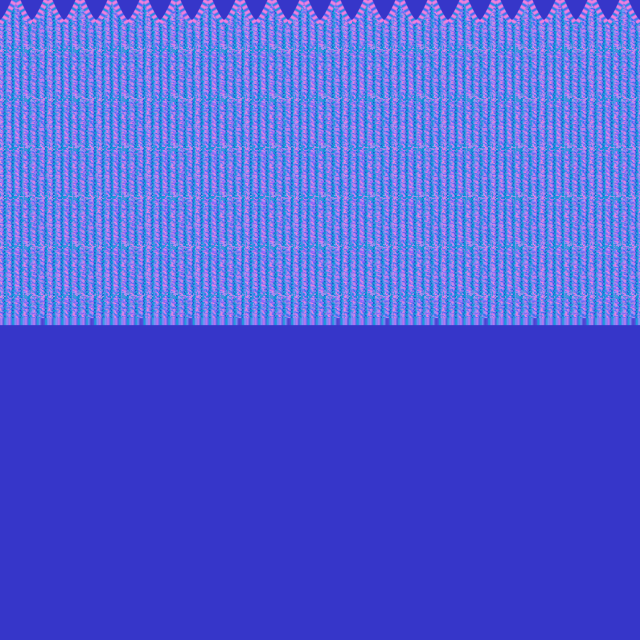
Reproduce this texture map procedurally as a Shadertoy shader.

```glsl
// Ribbed knit normal map with a toothed top hem and a flat blue lower half.

const vec3 FLAT_BLUE = vec3(0.21, 0.21, 0.79);
const vec3 BLUE      = vec3(0.30, 0.44, 0.95);
const vec3 CYAN      = vec3(0.15, 0.59, 0.86);
const vec3 VIOLET    = vec3(0.58, 0.40, 0.98);
const vec3 LAVENDER  = vec3(0.56, 0.62, 0.97);
const vec3 PINK      = vec3(0.88, 0.51, 0.86);
const vec3 KNIT_MEAN = vec3(0.51, 0.49, 0.92);

const float TILES = 13.0;
const float RIBS_PER_TILE = 6.0;
const float ROWS_PER_TILE = 11.0;
const float KNIT_BOTTOM = 0.492;
const float SMEAR_TOP = 0.503;
const float TOOTH_PITCH = 0.05;
const float TOOTH_DEPTH = 0.031;
const float TOOTH_HALF_WIDTH = 0.018;

float hash(vec2 p) {
    return fract(sin(dot(p, vec2(127.1, 311.7))) * 43758.5453);
}

float noise(vec2 p) {
    vec2 i = floor(p), f = fract(p);
    f = f * f * (3.0 - 2.0 * f);
    return mix(mix(hash(i), hash(i + vec2(1, 0)), f.x),
               mix(hash(i + vec2(0, 1)), hash(i + vec2(1, 1)), f.x), f.y);
}

// Soft bump around a centre on a unit cycle
float bump(float x, float centre, float radius) {
    float d = abs(fract(x - centre + 0.5) - 0.5);
    return 1.0 - smoothstep(0.0, radius, d);
}

// Push a colour away from the mean
vec3 contrast(vec3 c, vec3 mean, float gain) {
    return clamp(mean + gain * (c - mean), 0.0, 1.0);
}

// Slope colours across one rib: cyan on the left, pink on the right
vec3 ribColor(float q) {
    vec3 c = mix(BLUE, CYAN, bump(q, 0.10, 0.26));
    c = mix(c, LAVENDER, 0.6 * bump(q, 0.38, 0.24));
    return mix(c, mix(VIOLET, PINK, 0.4), bump(q, 0.66, 0.34));
}

// Slanted strands and small stitches, repeated in square tiles
vec3 knitColor(vec2 uv) {
    vec2 tile = fract(uv * TILES);
    float rib = uv.x * TILES * RIBS_PER_TILE - 0.5;
    float column = mod(floor(rib), RIBS_PER_TILE);
    float q = fract(rib);
    float wobble = noise(tile * vec2(16.0, 26.0));
    float fine = noise(tile * vec2(30.0, 34.0) + 50.0);
    float row = uv.y * TILES * ROWS_PER_TILE + column * 0.37;
    float strand = row + 1.1 * q + 0.7 * (wobble - 0.5);
    float strandRow = mod(floor(strand), ROWS_PER_TILE);
    float grain = hash(vec2(column, strandRow));

    vec3 c = ribColor(fract(q + 0.34 * (wobble - 0.5)));
    float body = bump(q, 0.60, 0.50);
    c = mix(c, PINK, body * bump(strand, 0.3, 0.32) * (0.4 + 0.6 * grain));
    c = mix(c, mix(BLUE, VIOLET, grain), body * bump(strand, 0.75, 0.32));
    c = mix(c, LAVENDER, 0.6 * body * bump(strand, 0.02, 0.25));

    // Short teeth beside each groove
    float groove = bump(q, 0.02, 0.26);
    c = mix(c, FLAT_BLUE, 0.6 * groove * bump(row * 1.25, 0.5, 0.4));
    c = mix(c, CYAN, 0.6 * bump(q, 0.2, 0.25) * bump(row * 1.25, 0.0, 0.35));

    // Scattered flecks, denser at the tile seams
    vec3 fleck = mix(CYAN, mix(LAVENDER, PINK, wobble), smoothstep(0.3, 0.7, fine));
    float seam = bump(tile.y + 0.08 * (wobble - 0.5), 0.0, 0.12);
    c = mix(c, fleck, (0.25 + 0.45 * seam) * smoothstep(0.1, 0.5, abs(fine - 0.5) * 2.0));
    return contrast(c, KNIT_MEAN, 1.35);
}

// Vertical streaks along the lower hem
vec3 smearColor(float x) {
    float tileX = fract(x * TILES);
    float q = fract(x * TILES * RIBS_PER_TILE - 0.5);
    float tone = noise(vec2(tileX * 17.0, 4.0));
    vec3 c = mix(ribColor(q), LAVENDER, 0.35 * tone);
    c = mix(c, FLAT_BLUE, 0.45 * bump(q, 0.92, 0.22) * tone);
    c = mix(c, FLAT_BLUE, 0.7 * bump(tileX, 0.86, 0.07));
    return contrast(c, KNIT_MEAN, 1.2);
}

// Approximate signed distance to the hanging teeth, negative inside
float toothDistance(float side, float depth) {
    float taper = pow(clamp(1.0 - depth / TOOTH_DEPTH, 0.0, 1.0), 0.75);
    float flank = 0.82 * (side - TOOTH_HALF_WIDTH * taper);
    float below = length(vec2(side, depth - TOOTH_DEPTH));
    return depth > TOOTH_DEPTH ? below : flank;
}

// Stitches lying across the edge of each tooth
vec3 hemColor(float x, float side, float depth) {
    float along = dot(vec2(side, depth), vec2(-0.5, 0.86));
    float stitch = along * 115.0 + 0.4 * hash(vec2(floor(x / TOOTH_PITCH), 3.0));
    float tone = hash(vec2(floor(stitch), floor(x / TOOTH_PITCH + 0.5)));
    vec3 c = mix(VIOLET, PINK, bump(stitch, 0.3, 0.5));
    c = mix(c, mix(CYAN, BLUE, tone), bump(stitch, 0.8, 0.32));
    return contrast(c, KNIT_MEAN, 1.2);
}

void mainImage(out vec4 fragColor, in vec2 fragCoord) {
    vec2 uv = fragCoord / iResolution.xy;
    float px = 0.7 / iResolution.y;
    float depth = 1.0 - uv.y;
    float side = abs(fract(uv.x / TOOTH_PITCH + 0.5) - 0.5) * TOOTH_PITCH;

    vec3 c = mix(smearColor(uv.x), knitColor(uv),
                 smoothstep(-px, px, uv.y - SMEAR_TOP));
    float tooth = toothDistance(side, depth);
    float hem = 1.0 - smoothstep(0.006, 0.009, tooth);
    c = mix(c, hemColor(uv.x, side, depth), hem);

    float cloth = smoothstep(-px, px, tooth) * smoothstep(-px, px, uv.y - KNIT_BOTTOM);
    fragColor = vec4(mix(FLAT_BLUE, c, cloth), 1.0);
}
```
